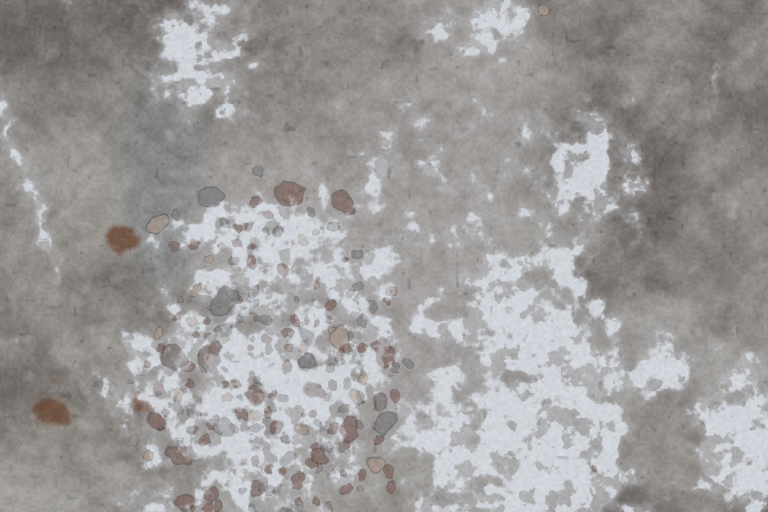
Write a WebGL 2 fragment shader that draws this texture.

```glsl
#version 300 es
precision highp float;
// Weathered grey concrete with white salt crust, exposed pebbles and rust stains.

uniform vec2 u_resolution;
out vec4 fragColor;

const vec3 CONCRETE_DARK  = vec3(0.435, 0.415, 0.395);
const vec3 CONCRETE_LIGHT = vec3(0.615, 0.605, 0.590);
const vec3 COOL_STAIN     = vec3(0.500, 0.515, 0.520);
const vec3 PALE_VEIL      = vec3(0.635, 0.620, 0.615);
const vec3 SALT_FILM      = vec3(0.690, 0.690, 0.705);
const vec3 SALT_CRUST     = vec3(0.830, 0.850, 0.875);
const vec3 PEBBLE_RED     = vec3(0.500, 0.405, 0.385);
const vec3 PEBBLE_TAN     = vec3(0.660, 0.590, 0.540);
const vec3 PEBBLE_GREY    = vec3(0.500, 0.500, 0.505);
const vec3 RUST           = vec3(0.410, 0.270, 0.190);

const float GRAIN_AMOUNT = 0.050;
const float MOTTLE_AMOUNT = 0.12;
const vec2 PEBBLE_FIELD = vec2(0.52, 0.28);
const vec2 PEBBLE_FIELD_SIZE = vec2(0.29, 0.44);

// Broad salt areas: centre and radii, with a limit on their density.
const int PATCHES = 7;
const vec4 PATCH[PATCHES] = vec4[](
    vec4(0.54, 0.27, 0.25, 0.38), vec4(1.04, 0.20, 0.23, 0.40),
    vec4(0.90, 0.66, 0.17, 0.14), vec4(1.48, 0.14, 0.12, 0.14),
    vec4(0.39, 0.86, 0.09, 0.15), vec4(1.15, 0.65, 0.09, 0.09),
    vec4(0.93, 0.98, 0.10, 0.12));
const float DENSITY[PATCHES] = float[](0.30, 0.72, 0.12, 0.42, 0.25, 0.30, 0.28);

// Rust stains: centre and radius.
const int STAINS = 3;
const vec3 STAIN[STAINS] = vec3[](
    vec3(0.10, 0.21, 0.055), vec3(0.28, 0.21, 0.045), vec3(0.245, 0.53, 0.042));

float hash(vec2 p) {
    vec3 q = fract(vec3(p.xyx) * 0.1031);
    q += dot(q, q.yzx + 33.33);
    return fract((q.x + q.y) * q.z);
}

float noise(vec2 p) {
    vec2 i = floor(p), f = fract(p);
    f = f * f * (3.0 - 2.0 * f);
    return mix(mix(hash(i), hash(i + vec2(1, 0)), f.x),
               mix(hash(i + vec2(0, 1)), hash(i + vec2(1, 1)), f.x), f.y);
}

float fbm(vec2 p) {
    float sum = 0.0, amp = 0.52;
    for (int i = 0; i < 5; i++) {
        sum += amp * noise(p);
        p = mat2(1.6, 1.2, -1.2, 1.6) * p + 17.3;
        amp *= 0.5;
    }
    return sum;
}

float ellipseFalloff(vec2 p, vec2 centre, vec2 radii) {
    return 1.0 - length((p - centre) / radii);
}

float segmentDistance(vec2 p, vec2 a, vec2 b) {
    vec2 ab = b - a;
    return length(p - a - ab * clamp(dot(p - a, ab) / dot(ab, ab), 0.0, 1.0));
}

// Signed amount of salt: broad areas, a diagonal streak and ragged noise.
float saltField(vec2 p) {
    float area = -0.60;
    for (int i = 0; i < PATCHES; i++)
        area = max(area, min(ellipseFalloff(p, PATCH[i].xy, PATCH[i].zw), DENSITY[i]));
    float streak = segmentDistance(p, vec2(0.0, 0.79), vec2(0.135, 0.43));
    area = max(area, 0.55 - streak * 32.0);
    return area + 1.5 * (fbm(p * 7.0) - 0.5) + 1.7 * (fbm(p * 30.0 + 5.0) - 0.5);
}

// Irregular stones in a jittered grid: colour in rgb, coverage in a.
vec4 pebbles(vec2 p, float size, float chance, float seed) {
    vec2 g = p / size, cell = floor(g);
    vec4 stone = vec4(0.0);
    for (int y = -1; y <= 1; y++)
    for (int x = -1; x <= 1; x++) {
        vec2 id = cell + vec2(x, y), key = id + seed;
        vec2 centre = id + 0.2 + 0.6 * vec2(hash(key), hash(key + 41.7));
        float field = ellipseFalloff(centre * size, PEBBLE_FIELD, PEBBLE_FIELD_SIZE);
        float present = step(hash(key + 9.1), chance * smoothstep(-0.1, 0.4, field));
        float angle = 6.283 * hash(key + 23.4), kind = hash(key + 67.2);
        vec2 d = mat2(cos(angle), sin(angle), -sin(angle), cos(angle)) * (g - centre);
        float radius = mix(0.20, 0.48, hash(key + 88.5));
        float dist = length(d * vec2(1.0, 1.35)) + 0.24 * (noise(g * 4.0 + seed) - 0.5);
        float cover = present * (1.0 - smoothstep(radius - 0.09, radius + 0.04, dist));
        vec3 tint = mix(PEBBLE_RED, PEBBLE_GREY, smoothstep(0.30, 0.55, kind));
        tint = mix(tint, PEBBLE_TAN, smoothstep(0.72, 0.88, kind));
        stone = mix(stone, vec4(tint, 1.0), cover);
    }
    return stone;
}

void main() {
    vec2 p = gl_FragCoord.xy / u_resolution.y;
    vec2 warped = p + 0.05 * (vec2(fbm(p * 5.0), fbm(p * 5.0 + 31.0)) - 0.5);

    // Clouded concrete with a cool stain and a paler worn area.
    float tone = fbm(warped * 3.2 + 2.0) + 0.5 * (fbm(warped * 13.0 + 8.0) - 0.5);
    vec3 color = mix(CONCRETE_DARK, CONCRETE_LIGHT, smoothstep(0.18, 0.76, tone));
    float cool = ellipseFalloff(warped, vec2(0.32, 0.65), vec2(0.13, 0.30));
    color = mix(color, COOL_STAIN, 0.7 * smoothstep(0.0, 0.6, cool));
    float worn = ellipseFalloff(p, vec2(0.70, 0.58), vec2(0.42, 0.62));
    worn += 1.3 * (fbm(p * 10.0 + 13.0) - 0.5);
    color = mix(color, PALE_VEIL, 0.55 * smoothstep(0.0, 0.5, worn));
    color += MOTTLE_AMOUNT * (fbm(p * 48.0) - 0.5);

    // Rust stains with broken edges.
    for (int i = 0; i < STAINS; i++) {
        float stain = 1.0 - length(p - STAIN[i].xy) / STAIN[i].z + 1.6 * (fbm(p * 22.0) - 0.5);
        color = mix(color, RUST, 0.75 * smoothstep(0.15, 0.65, stain));
    }

    // Thin salt film, then a bright crust opened by small pits.
    float salt = saltField(warped);
    float pits = smoothstep(0.54, 0.64, fbm(p * 36.0 + 71.0));
    float crust = smoothstep(0.20, 0.46, salt) * (1.0 - 0.75 * pits);
    color = mix(color, SALT_FILM, 0.50 * smoothstep(-0.25, 0.35, salt));
    color = mix(color, SALT_CRUST, 0.92 * crust);

    // Two sizes of stones, partly dusted with salt.
    vec4 small = pebbles(p, 0.030, 0.45, 11.0);
    vec4 large = pebbles(p, 0.065, 0.42, 53.0);
    color = mix(color, small.rgb, small.a * (0.75 - 0.35 * crust));
    color = mix(color, large.rgb, large.a * (0.80 - 0.35 * crust));

    // Dark specks and fine grain.
    float specks = smoothstep(0.87, 0.97, noise(p * 75.0 + 19.0));
    color *= 1.0 - 0.12 * specks;
    color += GRAIN_AMOUNT * (noise(p * 190.0) - 0.5);
    fragColor = vec4(clamp(color, 0.0, 1.0), 1.0);
}
```
